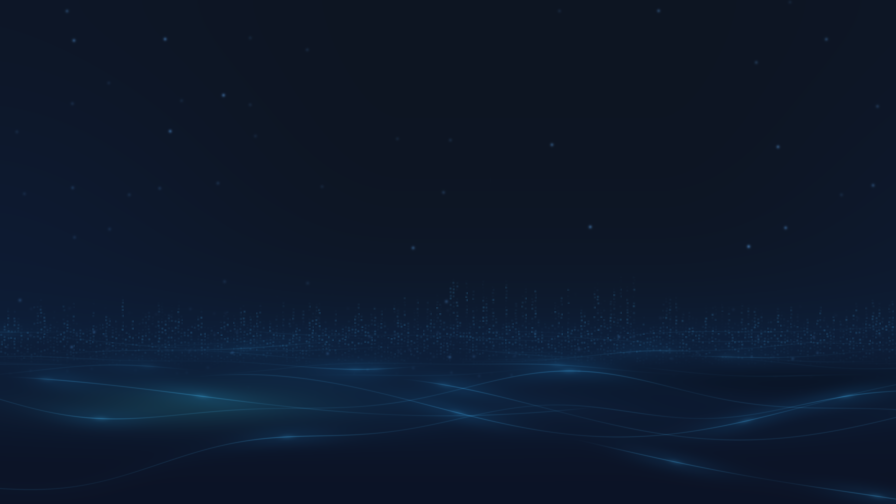
Give the GLSL for this background, as a Shadertoy shader.

```glsl
// Night sky over a horizon of glowing dots and a dark sea of luminous strands.
#define SKY_TOP vec3(0.051, 0.081, 0.133)
#define SKY_SIDE vec3(0.050, 0.098, 0.185)
#define HORIZON vec3(0.052, 0.122, 0.228)
#define DEEP vec3(0.045, 0.075, 0.148)
#define LINE_COLOR vec3(0.055, 0.150, 0.190)
#define GLOW_COLOR vec3(0.012, 0.085, 0.125)
#define TEAL vec3(0.025, 0.085, 0.065)
#define STAR_COLOR vec3(0.17, 0.30, 0.42)
#define HORIZON_Y 0.345
#define LINE_WIDTH 0.0016
#define FAR_STRANDS 9

float hash(vec2 p) {
    vec3 q = fract(p.xyx * vec3(0.1031, 0.1030, 0.0973));
    q += dot(q, q.yzx + 33.33);
    return fract((q.x + q.y) * q.z);
}

float gradientDot(vec2 cell, vec2 offset) {
    float a = 6.2832 * hash(cell);
    return dot(vec2(cos(a), sin(a)), offset);
}

float gradientNoise(vec2 p) {
    vec2 i = floor(p), f = fract(p);
    vec2 u = f * f * f * (f * (f * 6.0 - 15.0) + 10.0);
    vec2 e = vec2(1.0, 0.0);
    float low = mix(gradientDot(i, f), gradientDot(i + e, f - e), u.x);
    float high = mix(gradientDot(i + e.yx, f - e.yx), gradientDot(i + 1.0, f - 1.0), u.x);
    return mix(low, high, u.y);
}

// Elliptical soft spot
float spot(vec2 p, vec2 center, vec2 radius) {
    vec2 q = (p - center) / radius;
    return exp(-dot(q, q));
}

// Cosine swell given as amplitude, frequency and crest position
float swell(float x, float amp, float freq, float crest) {
    return amp * cos(freq * (x - crest));
}

// One strand at height y, visible over span, brightest at the two hot positions
vec3 strand(vec2 p, float y, vec2 span, vec2 hot) {
    float d = p.y - y;
    float w = max(LINE_WIDTH, 0.55 / iResolution.y);
    float fade = smoothstep(span.x, span.x + 0.15, p.x)
               * (1.0 - smoothstep(span.y - 0.15, span.y, p.x));
    vec2 q = (p.x - hot) / 0.10;
    vec2 heats = exp(-q * q), sparks = exp(-q * q * 40.0);
    float heat = heats.x + heats.y;
    float patchy = 0.75 + 0.7 * gradientNoise(vec2(p.x * 6.0, hot.x * 31.0));
    float line = exp(-d * d / (w * w)) * (0.38 * patchy + 0.45 * heat);
    float halo = exp(-d * d / 0.0004) * (0.08 + 0.55 * heat);
    float core = exp(-d * d / 0.00003) * (sparks.x + sparks.y);
    return fade * (LINE_COLOR * (line + 0.45 * core) + GLOW_COLOR * halo);
}

// Scattered points, one at most per grid cell
float sparkles(vec2 p, float cell, float density, float size) {
    vec2 id = floor(p / cell);
    vec2 center = 0.2 + 0.6 * vec2(hash(id + 7.3), hash(id + 19.1));
    float d = length(p - (id + center) * cell);
    float power = 0.15 + 0.85 * pow(hash(id + 41.7), 3.0);
    return step(hash(id + 3.9), density) * power * exp(-d * d / (size * size));
}

// Loose columns of dots rising from the horizon
float skyline(vec2 p) {
    float cell = 0.0065;
    float column = floor(p.x / cell);
    p.y += cell * hash(vec2(column, 11.0));
    vec2 id = vec2(column, floor(p.y / cell));
    vec2 f = fract(p / cell) - 0.5 - 0.35 * (vec2(hash(id + 2.7), hash(id + 8.1)) - 0.5);
    float rise = 0.055 + 0.07 * spot(p, vec2(1.0, p.y), vec2(0.16, 1.0))
               + 0.05 * spot(p, vec2(1.28, p.y), vec2(0.08, 1.0));
    float top = HORIZON_Y + rise * pow(hash(vec2(column, 5.0)), 1.8);
    float body = smoothstep(0.27, 0.34, p.y) * (1.0 - smoothstep(top - 0.01, top + 0.015, p.y));
    return body * exp(-dot(f, f) * 8.0) * pow(hash(id), 2.0);
}

void mainImage(out vec4 fragColor, in vec2 fragCoord) {
    vec2 p = fragCoord / iResolution.y;
    float x = p.x;

    // Sky and sea gradients
    float side = smoothstep(0.25, 1.1, abs(x - 1.05)) * (1.0 - 0.6 * smoothstep(0.5, 1.0, p.y));
    vec3 sky = mix(SKY_TOP, SKY_SIDE, side);
    sky = mix(sky, HORIZON, 0.80 * exp(-max(p.y - HORIZON_Y, 0.0) / 0.12));
    vec3 sea = mix(DEEP, HORIZON, 0.75 * smoothstep(0.02, HORIZON_Y, p.y));
    vec3 color = mix(sea, sky, smoothstep(HORIZON_Y - 0.03, HORIZON_Y + 0.03, p.y));

    // Light pooled on the water
    float drift = 1.0 + 0.4 * gradientNoise(p * vec2(3.0, 9.0));
    color += GLOW_COLOR * 0.36 * drift * spot(p, vec2(0.62, 0.215), vec2(0.55, 0.075));
    color += TEAL * spot(p, vec2(0.38, 0.195), vec2(0.24, 0.040));
    color *= 1.0 - 0.22 * spot(p, vec2(1.55, 0.245), vec2(0.35, 0.035));

    // Large foreground strands
    vec2 full = vec2(-0.3, 2.1);
    color += strand(p, 0.057 + 0.1 * x + swell(x, 0.025, 3.8, 0.85) + swell(x, 0.015, 10.0, 1.09), full, vec2(0.57, 1.68));
    color += strand(p, 0.210 + swell(x, 0.040, 4.2, 1.13) + swell(x, 0.014, 9.5, 1.13), full, vec2(0.20, 1.13));
    color += strand(p, 0.215 + swell(x, 0.040, 3.2, -0.1), vec2(0.0, 1.2), vec2(0.09, 0.40));
    color += strand(p, 0.190 + swell(x, 0.063, 4.1, 0.7), vec2(0.78, 2.1), vec2(0.88, 1.95));
    color += strand(p, 0.344 - 0.19 * x - swell(x, 0.007, 6.0, 1.43), vec2(1.12, 2.1), vec2(1.34, 1.74));
    color += strand(p, 0.195 + swell(x, 0.062, 4.2, 0.48), vec2(0.36, 2.1), vec2(0.91, 1.48));

    // Fine strands gathering toward the horizon
    for (int i = 0; i < FAR_STRANDS; i++) {
        float n = float(i), r = hash(vec2(n, 2.0));
        float y = 0.262 + 0.0095 * n + swell(x, 0.010, 4.0 + 4.0 * r, 3.0 * r)
                + swell(x, 0.004, 13.0, r + n);
        vec2 hot = 1.8 * vec2(r, hash(vec2(n, 8.0)));
        float broken = smoothstep(-0.25, 0.35, gradientNoise(vec2(x * 3.0, n * 7.3)));
        color += 0.55 * broken * strand(p, y, full, hot);
    }

    // Horizon dots, sea sparkles and stars
    color += LINE_COLOR * 0.75 * skyline(p);
    float band = spot(p, vec2(x, 0.320), vec2(1.0, 0.05));
    color += STAR_COLOR * 0.6 * band * sparkles(p, 0.040, 0.45, 0.0032);
    float density = 0.20 + 0.40 * abs(x - 1.05);
    color += STAR_COLOR * smoothstep(0.37, 0.42, p.y) * sparkles(p, 0.095, density, 0.0036);

    fragColor = vec4(color, 1.0);
}
```
